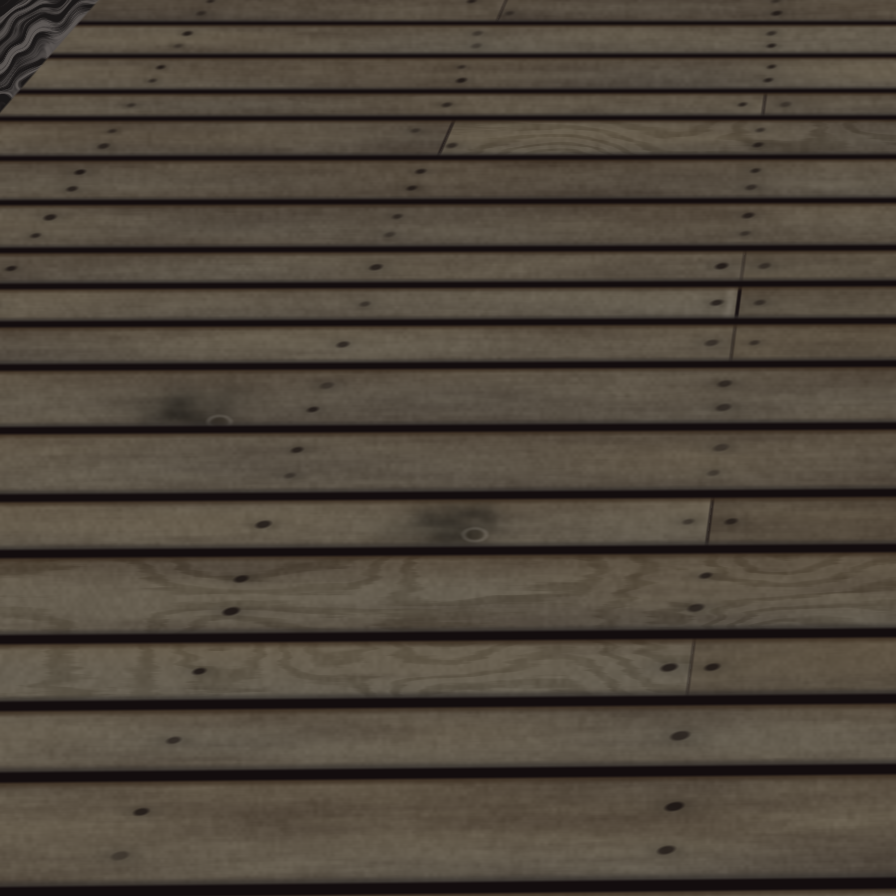
Write a WebGL 2 fragment shader that draws this texture.

```glsl
#version 300 es
precision highp float;
// Weathered wooden deck: receding planks with dark gaps, nails, butt joints and knots.
uniform vec2 u_resolution;
out vec4 fragColor;

const int GAPS = 17;
// Gap positions, measured down from the top edge
const float GAP_AT[GAPS] = float[GAPS](0.026, 0.0625, 0.102, 0.132, 0.176, 0.225,
    0.278, 0.318, 0.360, 0.408, 0.478, 0.553, 0.615, 0.710, 0.784, 0.863, 0.991);
const vec2 KNOT_AT[2] = vec2[2](vec2(0.215, 0.460), vec2(0.500, 0.587));
const vec3 WOOD_LIGHT = vec3(0.390, 0.358, 0.305);
const vec3 WOOD_DARK = vec3(0.285, 0.249, 0.212);
const vec3 RIM_BROWN = vec3(0.21, 0.155, 0.105);
const vec3 RIM_GRAY = vec3(0.19, 0.175, 0.165);
const vec3 GAP_COLOR = vec3(0.075, 0.050, 0.055);
const vec3 NAIL_COLOR = vec3(0.13, 0.10, 0.09);
const vec3 GRASS_DARK = vec3(0.10, 0.09, 0.09);
const vec3 GRASS_LIGHT = vec3(0.36, 0.34, 0.33);
const float TILT = 0.011;        // slope of the gaps, growing downward
const float SOFT = 0.0021;       // edge softness
const float GRAIN_ROWS = 130.0;  // fibres per canvas height

float hash(vec2 p) {
    return fract(sin(dot(p, vec2(127.1, 311.7))) * 43758.5453);
}

float noise(vec2 p) {
    vec2 i = floor(p), f = fract(p);
    f = f * f * (3.0 - 2.0 * f);
    return mix(mix(hash(i), hash(i + vec2(1, 0)), f.x),
               mix(hash(i + vec2(0, 1)), hash(i + vec2(1, 1)), f.x), f.y);
}

float fbm(vec2 p) {
    float sum = 0.0, amp = 0.5;
    for (int i = 0; i < 4; i++) {
        sum += amp * noise(p);
        p = p * 2.03 + 7.1;
        amp *= 0.5;
    }
    return sum;
}

// Nail lines converge toward the top; column 0 is the rightmost
float columnX(float column, float depth) {
    return 0.868 - 0.130 * depth - column * (0.317 + 0.305 * depth);
}

vec3 woodColor(vec2 p, float t, float seed, float figured) {
    float fibre = fbm(vec2(p.x * 14.0 + seed * 31.0, p.y * GRAIN_ROWS)) - 0.47;
    float blotch = fbm(vec2(p.x * 3.0 + seed * 17.0, p.y * 24.0)) - 0.47;
    float speckle = noise(p * 210.0) + noise(p.yx * 120.0) - 1.0;
    float tone = 0.45 * (hash(vec2(seed, 4.0)) - 0.5);
    float crown = 0.45 * (1.0 - pow(abs(2.0 * t - 1.0), 2.0)) - 0.28;
    float light = 0.35 * smoothstep(0.0, 0.55, p.y) - 0.22;
    float shade = 0.64 + 0.65 * fibre + 1.4 * blotch + tone + crown + light;
    vec3 color = mix(WOOD_DARK, WOOD_LIGHT, clamp(shade, -0.5, 1.1)) + 0.026 * speckle;
    // Warm weathering, strongest along the upper side
    color += vec3(0.010, 0.0, -0.012) * (noise(vec2(p.x * 4.0 + seed * 5.0, t * 2.0)) - t + 0.2);
    // Curved growth rings on some planks
    float rings = sin(30.0 * noise(vec2(p.x * 8.0 + seed * 9.0, t * 0.9 + seed)) + 11.0 * t + 5.0 * fibre);
    return color - figured * 0.045 * smoothstep(-0.2, 1.0, rings);
}

void main() {
    vec2 uv = gl_FragCoord.xy / u_resolution;
    vec2 p = vec2(uv.x, 1.0 - uv.y);
    p.y += TILT * p.y * (p.x - 0.5);
    float soft = max(SOFT, 0.75 / u_resolution.y);

    // Find the plank and the nearest gap
    int plank = 0;
    float top = -0.010, bottom = 1.09, gapDist = 1.0;
    for (int i = 0; i < GAPS; i++) {
        gapDist = min(gapDist, abs(p.y - GAP_AT[i]));
        if (p.y > GAP_AT[i]) { plank = i + 1; top = GAP_AT[i]; }
        else bottom = min(bottom, GAP_AT[i]);
    }
    float height = bottom - top, t = (p.y - top) / height;
    float middle = 0.5 * (top + bottom);
    bool narrow = height < 0.030 + 0.07 * middle;

    // Butt joints lie on a nail line; the wood changes past them
    bool jointMiddle = plank == 0 || plank == 4;
    bool jointed = jointMiddle || (narrow && plank < 15);
    float jointColumn = jointMiddle ? 1.0 : 0.0;
    float jointX = columnX(jointColumn, p.y) + (jointMiddle ? 0.014 : 0.0);
    float jointDist = p.x - jointX;
    bool beyond = jointed && jointDist > 0.0;
    float seed = float(plank) + (beyond ? 40.0 : 0.0);
    float figured = plank == 13 || plank == 14 || seed == 44.0 ? 1.0 : 0.12;
    if (seed == 54.0) figured = 0.2;
    vec3 color = woodColor(p, t, seed, figured);
    if (seed > 46.0) color *= vec3(0.91, 0.89, 0.87);
    if (jointed) {
        float strength = plank == 8 ? 0.95 : 0.3 + 0.3 * hash(vec2(float(plank), 2.0));
        color += 0.06 * float(plank == 8) * smoothstep(0.009, 0.0, abs(jointDist + 0.010));
        color = mix(color, GAP_COLOR, strength * smoothstep(0.0015 + soft, 0.0005, abs(jointDist)));
    }

    // Knots: a dark ragged stain beside a small pale ring
    for (int i = 0; i < 2; i++) {
        vec2 k = p - KNOT_AT[i];
        float inPlank = step(top, KNOT_AT[i].y) * step(KNOT_AT[i].y, bottom);
        vec2 s = k * vec2(18.0, 38.0) + 0.8 * (vec2(noise(p * 35.0), noise(p * 35.0 + 9.0)) - 0.5);
        color *= 1.0 - inPlank * 0.40 * exp(-dot(s, s)) * (0.7 + 0.6 * noise(p * vec2(40.0, 110.0)));
        float ringDist = length((k - vec2(0.030, 0.010)) * vec2(0.8, 1.4)) - 0.010;
        color += inPlank * (0.07 * smoothstep(0.004, 0.0, abs(ringDist)) - 0.04 * smoothstep(0.0, -0.006, ringDist));
    }

    // Nails: pairs on wide planks, single or split by a joint on narrow ones
    for (int c = 0; c < 3; c++) {
        for (int n = 0; n < 2; n++) {
            float side = float(n) * 2.0 - 1.0, id = float(c * 2 + n + plank * 7);
            bool split = jointed && float(c) == jointColumn;
            if (narrow && !split && n == 1) continue;
            float y = middle + (narrow ? 0.0 : side * 0.19 * height);
            float x = columnX(float(c), y) + (split ? side * 0.024 : 0.008 * (hash(vec2(id, 1.0)) - 0.5));
            float size = (0.0034 + 0.0042 * y) * (0.8 + 0.4 * hash(vec2(id, 6.0)));
            vec2 d = p - vec2(x, y);
            float head = length(vec2(d.x * 0.62 + d.y * 0.4, d.y * 1.2)) - size * 0.75;
            float fade = 0.35 + 0.6 * hash(vec2(id, 3.0));
            color = mix(color, NAIL_COLOR, fade * smoothstep(soft, -soft, head));
            d *= vec2(0.3, 0.9) / size;
            color *= 1.0 - 0.15 * exp(-dot(d, d));
        }
    }

    // Gaps wider toward the viewer: brown rim below, gray rim above
    float halfGap = 0.0017 + 0.0048 * p.y;
    float rim = smoothstep(halfGap * 2.2 + soft, halfGap, gapDist);
    color = mix(color, t < 0.5 ? RIM_BROWN : RIM_GRAY, 0.7 * rim);
    color = mix(color, GAP_COLOR, smoothstep(halfGap + soft, halfGap - soft, gapDist));

    // Dry grass beyond the far left corner
    float blades = fbm(vec2((p.x + p.y) * 26.0, (p.y + 0.6 * p.x) * 130.0 + 5.0 * noise(p * 45.0)));
    vec3 grass = mix(GRASS_DARK, GRASS_LIGHT, smoothstep(0.33, 0.72, blades));
    color = mix(color, grass, smoothstep(soft, -soft, p.x - 0.110 + 0.88 * p.y));
    fragColor = vec4(color, 1.0);
}
```
